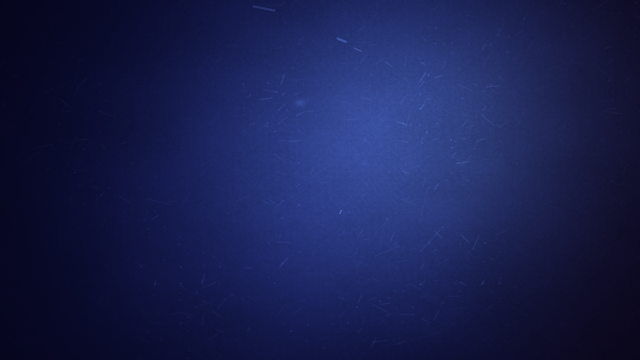
Give the GLSL for this background, as a Shadertoy shader.

```glsl
const vec3 SHADOW = vec3(0.018, 0.016, 0.105);
const vec3 BLUE = vec3(0.125, 0.172, 0.49);
const vec3 CORE = vec3(0.095, 0.135, 0.125);
const vec3 VIOLET = vec3(0.018, 0.004, -0.015);
const vec3 DUST = vec3(0.42, 0.54, 0.78);

float hash(vec2 p) {
    return fract(sin(dot(p, vec2(127.1, 311.7))) * 43758.5453);
}

float noise(vec2 p) {
    vec2 cell = floor(p);
    vec2 f = fract(p);
    f = f * f * (3.0 - 2.0 * f);
    float low = mix(hash(cell), hash(cell + vec2(1.0, 0.0)), f.x);
    float high = mix(hash(cell + vec2(0.0, 1.0)), hash(cell + 1.0), f.x);
    return mix(low, high, f.y);
}

float fbm(vec2 p) {
    float sum = 0.0;
    float amplitude = 0.5;
    for (int i = 0; i < 4; i++) {
        sum += amplitude * noise(p);
        p = p * 2.03 + 17.3;
        amplitude *= 0.5;
    }
    return sum;
}

float glow(vec2 p, vec2 centre, vec2 radius, float lean) {
    vec2 d = p - centre;
    d.x -= lean * d.y;
    d /= radius;
    return exp(-dot(d, d));
}

float segment(vec2 p, vec2 a, vec2 b) {
    vec2 ab = b - a;
    float t = clamp(dot(p - a, ab) / max(dot(ab, ab), 1e-6), 0.0, 1.0);
    return length(p - a - ab * t);
}

float stroke(vec2 p, vec2 a, vec2 b, float width, float blur) {
    return 1.0 - smoothstep(width, width + blur, segment(p, a, b));
}

// One short random scratch in some of the grid cells
float scratches(vec2 p, float density, float reach, float chance, float seed, float blur) {
    vec2 q = p * density;
    vec2 cell = floor(q);
    vec2 id = cell + seed;
    vec2 centre = 0.35 + 0.3 * vec2(hash(id + 3.1), hash(id + 7.7));
    float angle = (hash(id + 5.3) - 0.35) * 2.2;
    vec2 arm = vec2(cos(angle), sin(angle)) * reach * hash(id + 9.2);
    float line = stroke(q - cell, centre - arm, centre + arm, 0.0, blur * density);
    return line * step(hash(id), chance) * hash(id + 1.9);
}

void mainImage(out vec4 fragColor, in vec2 fragCoord) {
    vec2 p = fragCoord / iResolution.y;
    float blur = 1.3 / iResolution.y;

    // Broad blue light with a paler core, fading to a dark border
    float broad = glow(p, vec2(0.99, 0.58), vec2(0.62, 0.58), 0.16);
    float core = glow(p, vec2(1.11, 0.62), vec2(0.43, 0.37), 0.1);
    vec3 color = mix(SHADOW, BLUE, broad) + CORE * core;

    // Violet tint on the right
    color += VIOLET * smoothstep(1.05, 1.75, p.x);

    // Cloudy wear and fine grain
    float wear = fbm(p * vec2(5.0, 8.0)) - 0.47;
    float grain = noise(p * 210.0) - 0.5;
    color *= 1.0 + 0.16 * wear + 0.09 * grain;

    // Scattered scratches and specks
    float marks = 0.0;
    for (int i = 0; i < 4; i++) {
        float layer = float(i);
        float density = 8.0 + 5.0 * layer;
        vec2 offset = vec2(0.37, 0.21) * layer;
        marks += 0.2 * scratches(p + offset, density, 0.33, 0.4, 31.0 * layer, blur);
    }
    marks += 0.35 * scratches(p, 45.0, 0.05, 0.2, 71.0, blur);
    marks *= smoothstep(0.4, 0.65, fbm(p * 4.0 + 8.0)) * 0.7 + 0.3;

    // Brighter scuffs and a soft smudge
    marks += 0.4 * stroke(p, vec2(0.705, 0.982), vec2(0.762, 0.971), 0.001, 0.004);
    marks += 0.45 * stroke(p, vec2(0.938, 0.893), vec2(0.96, 0.884), 0.001, 0.004);
    marks += 0.3 * stroke(p, vec2(0.985, 0.866), vec2(1.003, 0.858), 0.0, 0.004);
    marks += 0.4 * stroke(p, vec2(0.944, 0.407), vec2(0.948, 0.415), 0.0, 0.004);
    marks += 0.22 * glow(p, vec2(0.833, 0.714), vec2(0.014, 0.009), 0.0);

    color += DUST * marks * (0.12 + 0.6 * broad);
    fragColor = vec4(clamp(color, 0.0, 1.0), 1.0);
}
```
